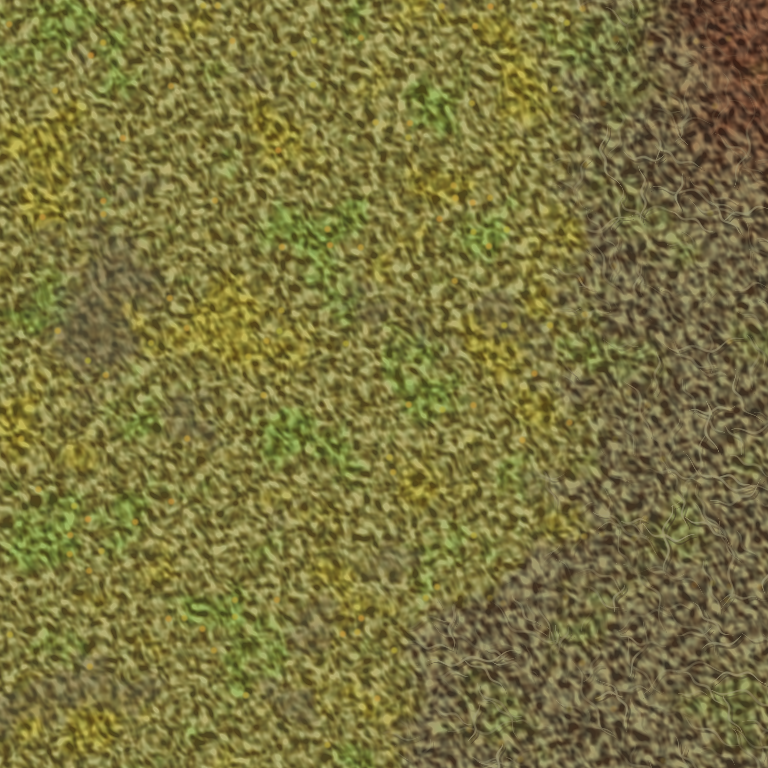
This texture is drawn by a three.js fragment shader. Its source:

```glsl
varying vec2 vUv;

const vec3 MOSS_SHADOW = vec3(0.31, 0.27, 0.12);
const vec3 MOSS_MID = vec3(0.50, 0.475, 0.235);
const vec3 MOSS_LIGHT = vec3(0.71, 0.69, 0.45);
const vec3 SCRUB_SHADOW = vec3(0.24, 0.19, 0.13);
const vec3 SCRUB_MID = vec3(0.43, 0.385, 0.27);
const vec3 SCRUB_LIGHT = vec3(0.63, 0.60, 0.42);
const vec3 SOIL = vec3(0.40, 0.36, 0.27);
const vec3 TWIG = vec3(0.64, 0.61, 0.47);
const vec3 ORANGE = vec3(0.79, 0.59, 0.24);
const vec3 YELLOW = vec3(0.72, 0.70, 0.24);
const float GRAIN_ANGLE = -0.85;

float hash(vec2 p, float seed) {
  vec3 q = fract(p.xyx * 0.1031 + seed * 0.137);
  q += dot(q, q.yzx + 33.33);
  return fract((q.x + q.y) * q.z);
}

vec2 rotate(vec2 p, float a) {
  float c = cos(a), s = sin(a);
  return vec2(c * p.x + s * p.y, c * p.y - s * p.x);
}

float corner(vec2 cell, vec2 offset, float seed) {
  float a = 6.2832 * hash(cell, seed);
  return dot(vec2(cos(a), sin(a)), offset);
}

float gradientNoise(vec2 p, float seed) {
  vec2 i = floor(p), f = p - i, e = vec2(1.0, 0.0);
  vec2 u = f * f * f * (f * (f * 6.0 - 15.0) + 10.0);
  float bottom = mix(corner(i, f, seed), corner(i + e, f - e, seed), u.x);
  float top = mix(corner(i + e.yx, f - e.yx, seed), corner(i + 1.0, f - 1.0, seed), u.x);
  return mix(bottom, top, u.y);
}

float fbm(vec2 p, float seed) {
  float sum = 0.0, amp = 1.0;
  for (int i = 0; i < 4; i++) {
    sum += amp * gradientNoise(p, seed);
    p = rotate(p, 0.6) * 2.03;
    amp *= 0.55;
  }
  return sum;
}

// Short leaf-like streaks with a wandering direction
float grain(vec2 p) {
  p += 0.006 * vec2(gradientNoise(p * 30.0, 1.0), gradientNoise(p * 30.0, 2.0));
  float streaks = gradientNoise(rotate(p, GRAIN_ANGLE) * vec2(58.0, 108.0), 3.0);
  float crossed = gradientNoise(rotate(p, GRAIN_ANGLE + 0.9) * vec2(70.0, 115.0), 4.0);
  float fine = gradientNoise(rotate(p, GRAIN_ANGLE - 0.3) * vec2(110.0, 165.0), 5.0);
  return 0.9 * streaks + 0.55 * crossed + 0.4 * fine;
}

vec3 ramp(vec3 dark, vec3 mid, vec3 light, float t) {
  return mix(mix(dark, mid, clamp(t * 2.0, 0.0, 1.0)), light, clamp(t * 2.0 - 1.0, 0.0, 1.0));
}

// Bent, tapering stems, one per grid cell
float twigs(vec2 p, float scale, float seed) {
  vec2 g = p * scale;
  float cover = 0.0;
  for (int i = 0; i < 9; i++) {
    vec2 cell = floor(g) + vec2(mod(float(i), 3.0), floor(float(i) / 3.0)) - 1.0;
    vec2 centre = cell + vec2(hash(cell, seed), hash(cell, seed + 1.0));
    vec2 q = rotate(g - centre, GRAIN_ANGLE + 2.4 * (hash(cell, seed + 2.0) - 0.5));
    float along = q.x / mix(0.4, 0.95, hash(cell, seed + 3.0));
    float bend = hash(cell, seed + 4.0) - 0.5;
    float d = abs(q.y + bend * q.x * q.x + 0.06 * sin(q.x * 9.0 + bend * 20.0));
    float width = max(0.0028 * scale * (1.0 - along * along), 0.001);
    float stem = (1.0 - smoothstep(0.2 * width, width, d)) * step(abs(along), 1.0);
    cover = max(cover, stem * mix(0.4, 1.0, hash(cell, seed + 5.0)));
  }
  return cover;
}

// Sparse round petals
float flecks(vec2 p, float scale, float share, float seed) {
  vec2 g = p * scale, cell = floor(g);
  vec2 centre = cell + 0.3 + 0.4 * vec2(hash(cell, seed), hash(cell, seed + 1.0));
  float spot = 1.0 - smoothstep(0.08, 0.3, length(g - centre));
  return spot * step(1.0 - share, hash(cell, seed + 2.0));
}

void main() {
  vec2 p = vUv;
  float patches = fbm(p * 6.0, 10.0), hue = fbm(p * 8.0, 11.0), clumps = fbm(p * 15.0, 12.0);

  // Ground zones
  float edge = mix(0.53, 0.745, smoothstep(0.15, 0.33, p.y));
  float scrub = smoothstep(-0.04, 0.04, p.x - edge + 0.06 * clumps);
  float hollow = length((p - vec2(0.13, 0.60)) * vec2(1.0, 0.55)) + 0.05 * clumps;
  float bare = 1.0 - smoothstep(0.03, 0.085, hollow);
  bare = max(bare, 0.75 * smoothstep(0.3, 0.65, patches + 0.35 * clumps));
  float red = 1.0 - smoothstep(0.04, 0.24, length((p - vec2(1.0, 0.94)) * vec2(1.3, 0.8)) + 0.06 * clumps);

  // Moss, scrub and soil tones
  float tone = 0.5 + 1.1 * grain(p) + 0.12 * clumps;
  vec3 moss = ramp(MOSS_SHADOW, MOSS_MID, MOSS_LIGHT, tone);
  moss *= mix(vec3(1.0), vec3(0.88, 1.04, 0.85), smoothstep(0.1, 0.6, hue));
  moss *= mix(vec3(1.0), vec3(1.07, 1.04, 0.75), smoothstep(0.1, 0.6, -hue));
  vec3 dry = ramp(SCRUB_SHADOW, SCRUB_MID, SCRUB_LIGHT, tone - 0.03 + 0.15 * clumps);
  vec3 color = mix(moss, mix(dry, moss, 0.45 * smoothstep(-0.1, 0.5, hue)), scrub);
  color = mix(color, SOIL * (0.8 + 0.4 * tone), 0.65 * bare * (1.0 - scrub));
  color *= mix(vec3(1.0), vec3(0.92, 0.68, 0.70), red);

  // Twigs with shadows beside them
  float thicket = scrub * (1.0 - 0.8 * red) * smoothstep(-0.45, 0.3, patches + 0.3 * clumps);
  vec2 lit = p + vec2(-0.004, 0.004);
  color = mix(color, SCRUB_SHADOW, 0.5 * thicket * max(twigs(lit, 14.0, 20.0), twigs(lit, 22.0, 30.0)));
  color = mix(color, TWIG, 0.75 * thicket * max(twigs(p, 14.0, 20.0), twigs(p, 22.0, 30.0)));

  // Petals and a faint warm-cool mottle
  vec3 petal = mix(ORANGE, YELLOW, hash(floor(p * 48.0), 40.0));
  color = mix(color, petal, 0.75 * flecks(p, 48.0, 0.06, 41.0) * (1.0 - 0.7 * scrub));
  color += 0.035 * vec3(1.0, -0.3, -0.7) * gradientNoise(p * 70.0, 50.0);
  gl_FragColor = vec4(color, 1.0);
}
```
